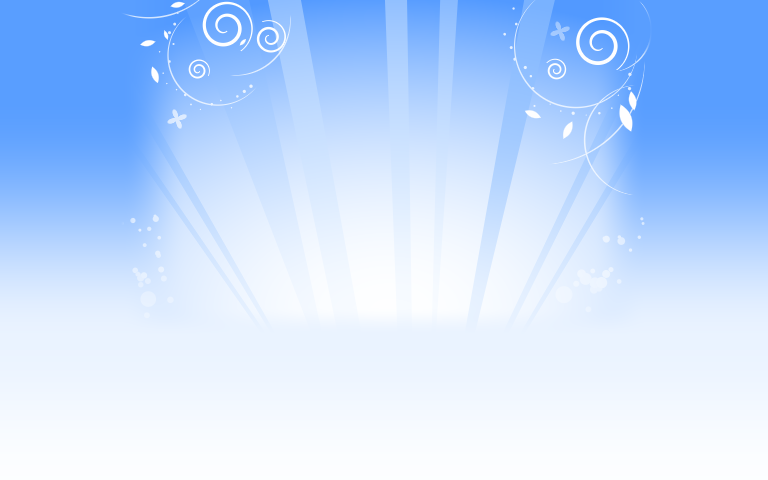
A WebGL 2 fragment shader for this background:

```glsl
#version 300 es
precision highp float;
// Soft blue sky panel with fanned light beams, white scrollwork and bubbles.
uniform vec2 u_resolution;
out vec4 outColor;

const float PI = 3.14159, TAU = 6.28318, ASPECT = 1.6;
const vec3 SKY = vec3(0.35, 0.62, 1.0);
const vec3 DEEP = vec3(0.32, 0.60, 1.0);
const vec3 BEAM_LIGHT = vec3(0.79, 0.885, 1.0);
const vec3 BEAM_BLUE = vec3(0.56, 0.75, 1.0);
const vec3 WHITE = vec3(0.995, 0.998, 1.0);
const vec2 GLOW_CENTER = vec2(0.81, 0.354);
const float GLOW_RADIUS = 0.66;
const float PANEL_BOTTOM = 0.333;

// Beam edges: left and right at the top, then left and right at the panel foot
const vec4 BEAMS[9] = vec4[9](
    vec4(0.558, 0.627, 0.698, 0.748), vec4(0.381, 0.519, 0.638, 0.665),
    vec4(0.802, 0.848, 0.827, 0.858), vec4(0.917, 0.954, 0.900, 0.910),
    vec4(1.092, 1.156, 0.973, 0.996), vec4(0.146, 0.179, 0.548, 0.558),
    vec4(0.058, 0.079, 0.525, 0.535), vec4(1.375, 1.404, 1.060, 1.073),
    vec4(1.492, 1.517, 1.100, 1.110));
// Positive strength is a pale beam, negative a blue one
const float BEAM_STRENGTH[9] = float[9](0.48, -0.22, 0.5, 0.42, -0.65, -0.5, -0.5, -0.5, -0.5);

// Spirals: center, radius (sign gives the winding), phase
const vec4 SPIRALS[5] = vec4[5](
    vec4(0.469, 0.944, 0.060, 1.0), vec4(0.562, 0.921, -0.037, 2.0),
    vec4(0.413, 0.854, 0.024, 0.5), vec4(1.250, 0.908, 0.064, 1.0),
    vec4(1.158, 0.854, -0.024, 2.5));
// Stems: center, radius, middle angle; with their half spans
const vec4 STEMS[7] = vec4[7](
    vec4(0.454, 0.885, 0.104, 3.93), vec4(0.310, 1.130, 0.167, -1.4),
    vec4(0.490, 0.958, 0.115, 5.5), vec4(1.200, 0.904, 0.128, 4.2),
    vec4(1.333, 0.708, 0.115, 3.14), vec4(1.125, 0.875, 0.218, -0.75),
    vec4(1.270, 0.937, 0.087, -0.3));
const float STEM_SPAN[7] = float[7](1.7, 0.7, 0.9, 2.0, 1.5, 0.75, 1.1);
// Leaves: center, angle, half length
const vec4 LEAVES[9] = vec4[9](
    vec4(0.308, 0.910, 0.2, 0.016), vec4(0.323, 0.844, 1.9, 0.018),
    vec4(0.346, 0.927, 1.9, 0.010), vec4(1.110, 0.762, -0.4, 0.018),
    vec4(1.183, 0.729, 1.1, 0.020), vec4(1.304, 0.754, -1.2, 0.030),
    vec4(1.318, 0.790, -1.4, 0.020), vec4(0.506, 0.912, 0.8, 0.009),
    vec4(0.370, 0.990, 0.2, 0.015));

float hash(float n) { return fract(sin(n * 12.99) * 4375.85); }

// Antialiased coverage of a signed distance
float cover(float d) { return clamp(0.5 - d * u_resolution.y, 0.0, 1.0); }

float spiral(vec2 p, vec4 s) {
    vec2 q = p - s.xy;
    float turn = mod(sign(s.z) * atan(q.y, q.x) + s.w, TAU) / TAU, ink = 0.0;
    for (int i = 0; i < 2; i++) {
        float t = (turn + float(i)) * 0.5;
        float r = abs(s.z) * mix(1.0, 0.15, t);
        float halfWidth = 0.0008 + abs(s.z) * 0.05 * sin(PI * t);
        ink = max(ink, cover(abs(length(q) - r) - halfWidth));
    }
    return ink;
}

float stem(vec2 p, vec4 s, float span) {
    vec2 q = p - s.xy;
    float a = mod(atan(q.y, q.x) - s.w + PI, TAU) - PI;
    float taper = 1.0 - a * a / (span * span);
    return cover(abs(length(q) - s.z) - 0.0016 * taper) * smoothstep(0.0, 0.2, taper);
}

float leaf(vec2 p, vec4 s) {
    vec2 q = p - s.xy;
    float c = cos(s.z), n = sin(s.z);
    q = vec2(c * q.x + n * q.y, c * q.y - n * q.x) / s.w;
    return cover((abs(q.y) - 0.38 * (1.0 - q.x * q.x)) * s.w * 0.8);
}

float flower(vec2 p, vec2 center) {
    vec2 q = p - center;
    float petal = pow(abs(cos(2.0 * atan(q.y, q.x) - 0.7)), 2.0);
    return cover((length(q) - 0.021 * mix(0.25, 1.0, petal)) * 0.6);
}

// Bubbles drift along a slanted line and grow towards its foot
float bubbles(vec2 p, vec2 top, vec2 foot, float seed) {
    float ink = 0.0;
    for (int i = 0; i < 22; i++) {
        float n = float(i) + seed, t = float(i) / 21.0;
        vec2 c = mix(top, foot, t) + (vec2(hash(n), hash(n + 31.0)) - 0.5) * vec2(0.09, 0.07);
        float r = mix(0.003, 0.006 + 0.016 * pow(hash(n + 57.0), 3.0), t);
        ink = max(ink, cover(length(p - c) - r) * mix(0.65, 0.3, t));
    }
    return ink;
}

// Small dots follow the outside of a large stem
float dots(vec2 p, vec4 ring, float seed) {
    float ink = 0.0;
    for (int i = 0; i < 18; i++) {
        float n = float(i) + seed, a = ring.w + (float(i) / 17.0 - 0.5) * 3.2;
        vec2 c = ring.xy + ring.z * mix(0.85, 1.2, hash(n)) * vec2(cos(a), sin(a));
        ink = max(ink, cover(length(p - c) - mix(0.001, 0.0035, hash(n + 9.0))));
    }
    return ink;
}

void main() {
    vec2 p = gl_FragCoord.xy / u_resolution * vec2(ASPECT, 1.0);

    // Outer sky fading to white
    float fade = 0.88 * (1.0 - smoothstep(0.29, 0.79, p.y)) + 0.11 * (1.0 - smoothstep(0.0, 0.3, p.y));
    vec3 color = mix(SKY, WHITE, fade);

    // Panel with a glow rising from its foot
    float d = length((p - GLOW_CENTER) * vec2(0.62, 1.0)) / GLOW_RADIUS;
    vec3 panel = mix(DEEP, WHITE, clamp(1.0 - d * d, 0.0, 1.0));
    float depth = (1.0 - p.y) / (1.0 - PANEL_BOTTOM);
    for (int i = 0; i < 9; i++) {
        vec2 edge = mix(BEAMS[i].xy, BEAMS[i].zw, depth);
        float ink = cover(max(edge.x - p.x, p.x - edge.y));
        float strength = BEAM_STRENGTH[i];
        vec3 tint = strength > 0.0 ? BEAM_LIGHT : BEAM_BLUE;
        panel = mix(panel, tint, ink * abs(strength) * (1.0 - 0.75 * smoothstep(0.3, 1.0, depth)));
    }
    float mask = smoothstep(0.255, 0.39, p.x) * (1.0 - smoothstep(1.235, 1.345, p.x));
    color = mix(color, panel, mask * smoothstep(0.3, 0.36, p.y));

    // Scrollwork and bubbles
    float ink = 0.0;
    for (int i = 0; i < 5; i++) ink = max(ink, spiral(p, SPIRALS[i]));
    for (int i = 0; i < 7; i++) ink = max(ink, 0.75 * stem(p, STEMS[i], STEM_SPAN[i]));
    for (int i = 0; i < 9; i++) ink = max(ink, leaf(p, LEAVES[i]));
    ink = max(ink, 0.65 * flower(p, vec2(0.369, 0.752)));
    ink = max(ink, 0.4 * flower(p, vec2(1.167, 0.935)));
    ink = max(ink, 0.8 * max(dots(p, STEMS[0], 3.0), dots(p, STEMS[3], 40.0)));
    ink = max(ink, bubbles(p, vec2(0.28, 0.55), vec2(0.34, 0.35), 5.0));
    ink = max(ink, bubbles(p, vec2(1.33, 0.53), vec2(1.20, 0.35), 70.0));
    ink *= smoothstep(0.25, 0.28, p.x) * (1.0 - smoothstep(1.335, 1.36, p.x));
    outColor = vec4(mix(color, WHITE, ink), 1.0);
}
```
